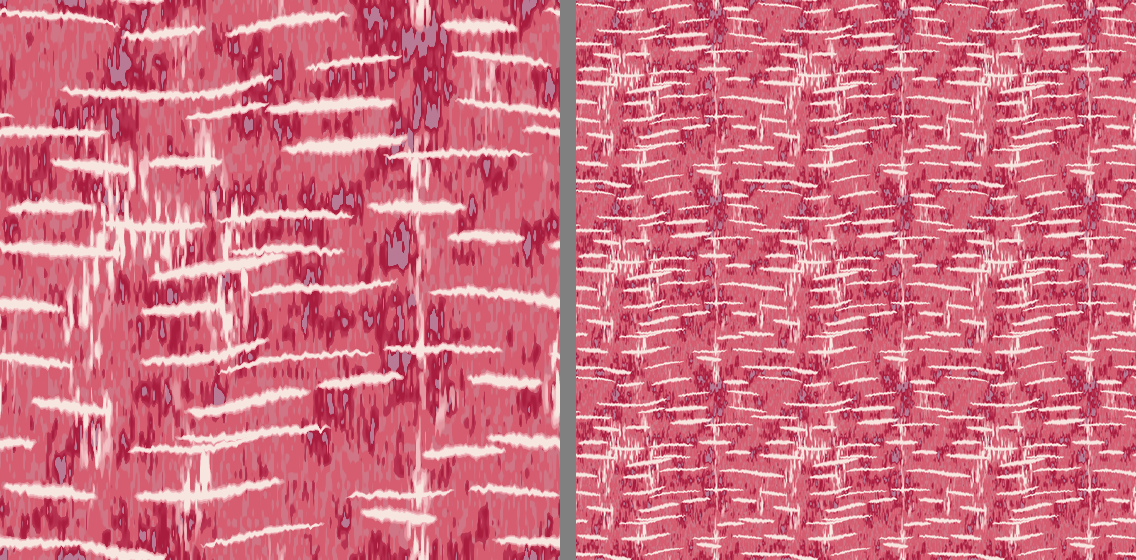
Left: one tile. Right: repeated 3 by 3.
Write a Shadertoy shader that draws this texture.

```glsl
// Tiling crimson and cream dyed cloth: wavy pale strokes over vertical fibres.

const vec3 DEEP    = vec3(0.66, 0.11, 0.24);
const vec3 CRIMSON = vec3(0.72, 0.20, 0.32);
const vec3 ROSE    = vec3(0.84, 0.36, 0.44);
const vec3 DUSTY   = vec3(0.81, 0.46, 0.52);
const vec3 MAUVE   = vec3(0.72, 0.48, 0.58);
const vec3 PINK    = vec3(0.89, 0.58, 0.62);
const vec3 BLUSH   = vec3(0.95, 0.74, 0.76);
const vec3 CREAM   = vec3(0.965, 0.90, 0.875);
const vec2 STROKE_GRID = vec2(4.0, 12.0);
const float TAU = 6.28318;

float hash(vec2 cell, float seed) {
    vec2 p = cell + seed * vec2(37.0, 61.0);
    vec3 q = fract(p.xyx * vec3(0.1031, 0.1030, 0.0973));
    q += dot(q, q.yzx + 33.33);
    return fract((q.x + q.y) * q.z);
}

// Value noise with a whole number of cells per tile, so it wraps.
float noise(vec2 uv, vec2 cells, float seed) {
    vec2 p = uv * cells;
    vec2 i = floor(p), f = p - i;
    f = f * f * (3.0 - 2.0 * f);
    vec2 a = mod(i, cells), b = mod(i + 1.0, cells);
    return mix(mix(hash(a, seed), hash(vec2(b.x, a.y), seed), f.x),
               mix(hash(vec2(a.x, b.y), seed), hash(b, seed), f.x), f.y);
}

// Two octaves blended by the weight of the finer one.
float layered(vec2 uv, vec2 coarse, vec2 fine, float weight, float seed) {
    return mix(noise(uv, coarse, seed), noise(uv, fine, seed + 1.0), weight);
}

// Scattered tapered strokes: x is the body, y the soft halo around it.
vec2 strokes(vec2 uv, vec2 grid) {
    vec2 p = uv * grid;
    vec2 result = vec2(0.0);
    for (int j = -1; j <= 1; j++) {
        float row = floor(p.y) + float(j);
        float wrappedRow = mod(row, grid.y);
        float x = p.x + hash(vec2(wrappedRow, 0.0), 3.0);
        for (int i = -1; i <= 1; i++) {
            float column = floor(x) + float(i);
            vec2 id = vec2(mod(column, grid.x), wrappedRow);
            vec2 jitter = vec2(hash(id, 4.0), hash(id, 5.0)) - 0.5;
            vec2 d = (vec2(x, p.y) - vec2(column, row) - 0.5 - jitter * 0.6) / grid;
            d.y -= mix(-0.07, 0.10, hash(id, 6.0)) * d.x;

            float halfLength = mix(0.07, 0.16, hash(id, 7.0));
            float taper = max(0.0, 1.0 - pow(d.x / halfLength, 2.0));
            float thickness = mix(0.0045, 0.0105, hash(id, 8.0)) * (0.35 + 0.65 * taper);
            float ends = smoothstep(0.0, 0.4, taper);
            float across = d.y / thickness;
            vec2 stroke = ends * vec2(exp(-0.6 * across * across), exp(-abs(d.y) / 0.02));
            result = max(result, stroke);
        }
    }
    return result;
}

// Dyed ground: dark islands with mauve hearts in flecked rose.
vec3 groundColor(float tone, float fleck) {
    vec3 color = mix(ROSE, DUSTY, smoothstep(0.52, 0.72, fleck));
    vec3 dark = mix(DEEP, CRIMSON, smoothstep(-0.22, -0.10, tone));
    color = mix(dark, color, smoothstep(-0.07, -0.02, tone));
    return mix(MAUVE, color, smoothstep(-0.31, -0.27, tone));
}

// Bleached areas step from pink through blush to cream.
vec3 bleach(vec3 color, float light) {
    color = mix(color, PINK, smoothstep(0.18, 0.34, light));
    color = mix(color, BLUSH, smoothstep(0.40, 0.54, light));
    return mix(color, CREAM, smoothstep(0.58, 0.74, light));
}

void mainImage(out vec4 fragColor, in vec2 fragCoord) {
    vec2 uv = fragCoord / iResolution.xy;

    // Vertical fibres and broad dye islands
    float fiber = layered(uv, vec2(90.0, 24.0), vec2(200.0, 45.0), 0.6, 11.0);
    float threads = layered(uv, vec2(110.0, 16.0), vec2(220.0, 40.0), 0.5, 14.0);
    float islands = layered(uv, vec2(18.0, 14.0), vec2(36.0, 30.0), 0.35, 17.0);
    float fleck = noise(uv, vec2(230.0, 60.0), 20.0);

    // Wavy strokes with frayed edges
    float rise = -0.015 * sin(TAU * uv.x) + 0.02 * (noise(uv, vec2(8.0, 6.0), 22.0) - 0.5);
    float fray = 0.012 * (threads - 0.5);
    vec2 stroke = strokes(uv - vec2(0.0, rise + fray), STROKE_GRID);

    // Worn columns where pale threads show through
    float worn = smoothstep(0.52, 0.75, layered(uv, vec2(12.0, 2.0), vec2(16.0, 7.0), 0.5, 24.0));
    float columns = worn * smoothstep(0.35, 0.75, threads) * (0.75 + 0.5 * stroke.y);

    float light = max(stroke.x, columns);
    light += stroke.y * (1.0 - 0.8 * stroke.x) * (fiber - 0.5) * 1.2;

    float tone = islands - 0.5 + 0.75 * (fiber - 0.5) + 0.18 * stroke.y + 0.08 * worn;
    fragColor = vec4(bleach(groundColor(tone, fleck), light), 1.0);
}
```
